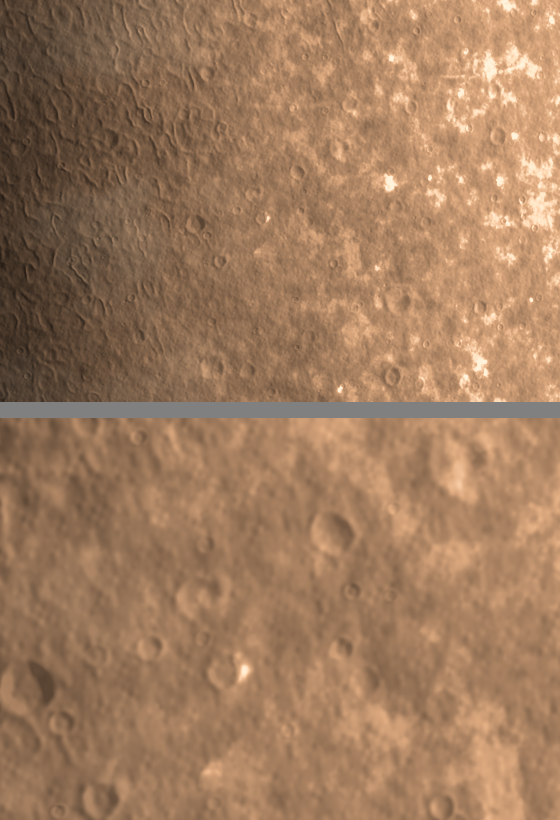
Top, the full canvas; bottom, a detail of the centre.
This texture is drawn by a Shadertoy shader. Its source:

```glsl
// A rocky planet surface lit from the right: wrinkled dark ground on the left
// turns into pale, mottled, cratered plains. Ridges and craters form a height
// field, shaded by its slope along the light; fresh craters add bright spots.

const vec3 ROCK_TINT = vec3(1.0, 0.764, 0.572);
const vec3 DUST_TINT = vec3(0.98, 0.81, 0.65);
const vec3 FRESH_WHITE = vec3(1.0, 0.95, 0.86);
const vec2 LIGHT_DIR = vec2(0.94, 0.34);
const float SLOPE_STEP = 0.004;

float hash(vec2 p) {
    vec3 q = fract(vec3(p.xyx) * 0.1031);
    q += dot(q, q.yzx + 33.33);
    return fract((q.x + q.y) * q.z);
}

vec2 hash2(vec2 p) {
    return vec2(hash(p + 17.3), hash(p + 71.9));
}

float noise(vec2 p) {
    vec2 i = floor(p), f = fract(p);
    f = f * f * (3.0 - 2.0 * f);
    float low = mix(hash(i), hash(i + vec2(1, 0)), f.x);
    float high = mix(hash(i + vec2(0, 1)), hash(i + vec2(1, 1)), f.x);
    return mix(low, high, f.y);
}

float fbm(vec2 p, int octaves) {
    float sum = 0.0, weight = 0.5, total = 0.0;
    for (int i = 0; i < octaves; i++) {
        sum += weight * noise(p);
        total += weight;
        weight *= 0.6;
        p = mat2(1.6, 1.2, -1.2, 1.6) * p + 9.7;
    }
    return sum / total;
}

// Short, rounded crests that lean slightly from the vertical
float ridges(vec2 p, vec2 scale) {
    vec2 warp = vec2(noise(p * 18.0), noise(p * 18.0 + 40.0)) - 0.5;
    vec2 q = p + 0.02 * warp;
    q.x += 0.3 * q.y;
    float level = noise(q * scale) - 0.5 + 0.35 * (noise(p * 65.0) - 0.5);
    float gaps = smoothstep(0.15, 0.6, noise(p * vec2(31.0, 25.0) + 7.0));
    return exp(-22.0 * level * level) * mix(0.35, 1.0, gaps);
}

// Bowls with raised rims, at most one in each jittered cell
float craters(vec2 p, float cell, float density, float seed) {
    vec2 home = floor(p / cell);
    float height = 0.0;
    for (int y = -1; y <= 1; y++)
    for (int x = -1; x <= 1; x++) {
        vec2 id = home + vec2(x, y);
        if (hash(id + seed) > density) continue;
        vec2 center = (id + 0.15 + 0.7 * hash2(id + seed)) * cell;
        float radius = cell * mix(0.09, 0.2, pow(hash(id + seed + 5.0), 2.0));
        vec2 d = (p - center) * vec2(mix(1.0, 1.25, smoothstep(0.5, 1.3, p.x)), 1.0);
        float r = length(d) / radius * (0.85 + 0.3 * noise(p * 60.0));
        float rim = exp(-pow((r - 1.0) * 3.5, 2.0));
        float bowl = 1.0 - smoothstep(0.3, 1.05, r);
        float depth = mix(0.4, 1.0, hash(id + seed + 3.0));
        height += depth * radius * (0.25 * rim - 0.45 * bowl);
    }
    return height;
}

float terrain(vec2 p, float wrinkle) {
    float h = 0.0085 * wrinkle * ridges(p, vec2(46.0, 25.0));
    h += 0.0135 * fbm(p * vec2(48.0, 40.0), 3);
    h += craters(p, 0.19, 0.4, 11.0);
    h += craters(p, 0.1, 0.38, 53.0);
    return h + craters(p, 0.055, 0.22, 97.0);
}

// Speckled bright cores with soft halos, more common to the right
float freshSpots(vec2 p, float cell, float density, float seed) {
    vec2 home = floor(p / cell);
    float glow = 0.0;
    for (int y = -1; y <= 1; y++)
    for (int x = -1; x <= 1; x++) {
        vec2 id = home + vec2(x, y);
        vec2 center = (id + 0.2 + 0.6 * hash2(id + seed)) * cell;
        if (hash(id + seed) > density * smoothstep(0.55, 1.1, center.x)) continue;
        float radius = cell * mix(0.06, 0.13, hash(id + seed + 8.0));
        float r = length((p - center) * vec2(1.3, 0.9)) / radius;
        r += 1.2 * (fbm(p * 70.0 + seed, 3) - 0.5);
        float speckle = smoothstep(0.25, 0.7, noise(p * 120.0 + seed));
        float core = 1.0 - smoothstep(0.3, 1.25, r);
        glow += 0.32 * core * mix(0.25, 1.0, speckle) + 0.08 * exp(-0.4 * r * r);
    }
    return glow;
}

// Thin broken ray from a to b, sagging in its middle
float ray(vec2 p, vec2 a, vec2 b, float width) {
    float t = clamp((p.x - a.x) / (b.x - a.x), 0.0, 1.0);
    vec2 curve = mix(a, b, t) - vec2(0.0, 0.06 * t * (1.0 - t));
    float d = length(p - curve) / width;
    return exp(-d * d) * smoothstep(0.2, 0.65, noise(p * 45.0));
}

void mainImage(out vec4 fragColor, in vec2 fragCoord) {
    vec2 p = fragCoord / iResolution.y;
    float u = fragCoord.x / iResolution.x;
    float plains = smoothstep(0.15, 0.75, u);

    // Broad daylight ramp, then blotches and fine mottling of the soil
    float tone = 0.27 + 0.29 * smoothstep(-0.05, 0.4, u) + 0.25 * smoothstep(0.3, 0.95, u);
    float patches = fbm(p * 4.5 + 2.0, 4) - 0.5;
    float blotches = fbm(p * 13.0 + 31.0, 3) - 0.5;
    float mottle = fbm(p * vec2(33.0, 29.0), 4) - 0.5;
    tone += 0.15 * patches + mix(0.05, 0.13, plains) * blotches;
    tone += mix(0.1, 0.34, plains) * mottle + 0.05 * (p.y - 0.5);
    tone += 0.1 * plains * smoothstep(0.06, 0.26, mottle + 0.5 * blotches);

    // Relief: slopes that face the light brighten, others darken
    float reach = u + 0.35 * (0.5 - p.y) + 0.5 * patches;
    float wrinkle = mix(1.0, 0.04, smoothstep(0.2, 0.62, reach));
    float slope = terrain(p, wrinkle) - terrain(p + SLOPE_STEP * LIGHT_DIR, wrinkle);
    tone += 0.12 * clamp(slope / SLOPE_STEP, -1.3, 1.3) * mix(0.75, 1.0, smoothstep(0.0, 0.3, u));

    // Fresh ejecta
    tone += freshSpots(p, 0.23, 0.55, 29.0) + freshSpots(p, 0.1, 0.25, 61.0);
    tone += 0.16 * ray(p, vec2(1.1, 0.81), vec2(1.33, 0.85), 0.005);
    tone += 0.09 * ray(p, vec2(0.62, 0.74), vec2(0.88, 0.76), 0.007);

    // Colour: brown rock, greyer dust on the left, near white highlights
    float dust = smoothstep(-0.05, 0.2, patches) * (1.0 - smoothstep(0.15, 0.5, u));
    vec3 color = tone * mix(ROCK_TINT, DUST_TINT, 0.6 * dust);
    color = mix(color, FRESH_WHITE * min(tone, 1.0), smoothstep(0.85, 1.15, tone));
    fragColor = vec4(clamp(color, 0.0, 1.0), 1.0);
}
```
